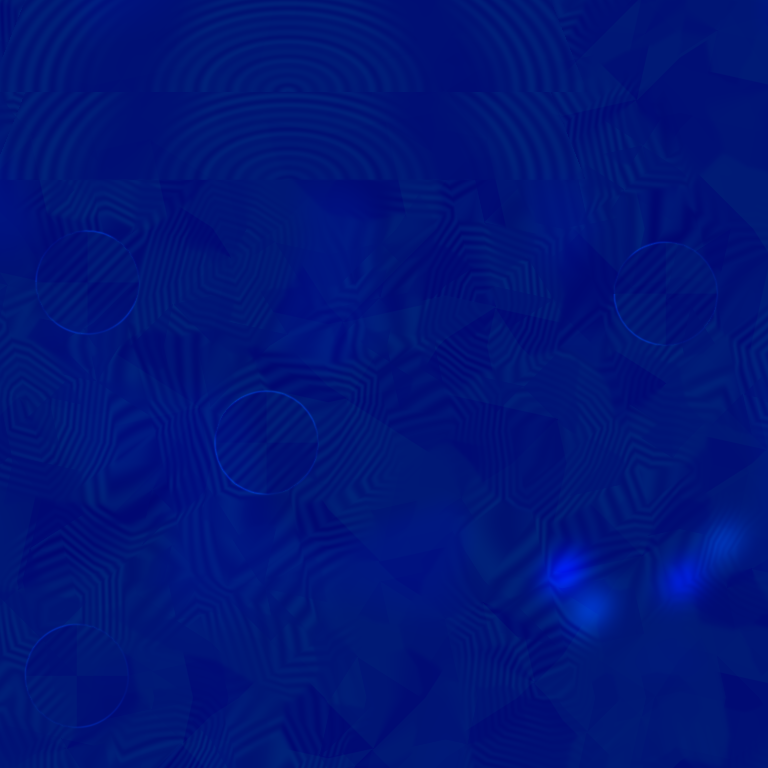
Reproduce this background procedurally as a Shadertoy shader.

```glsl
// Deep blue field of angular facets crossed by fine parallel contour lines.
// Soft octagonal Voronoi cells are cut into pinwheel wedges at two scales;
// creased contours, mirrored arcs, thin rings and blurred glows lie over them.

#define CELLS 5.2          // large Voronoi cells across the canvas
#define EDGE 60.0          // sharpness of the cell borders
#define LINES 80.0         // contour lines across the canvas
#define LINE_GAIN 0.021    // contour contrast
#define RINGS 4
#define RING_RADIUS 0.067
#define ARC_X 0.375        // mirror axis of the arcs
#define ARC_ROW 0.12       // height of one row of arcs
#define DARK vec3(0.0, 0.042, 0.455)
#define BASE vec3(0.0, 0.100, 0.463)
#define GLOW vec3(0.0, 0.085, 0.56)

const float TAU = 6.2831853;

float hash(vec2 p) {
    return fract(sin(dot(p, vec2(127.1, 311.7))) * 43758.5453);
}

float noise(vec2 p) {
    vec2 i = floor(p), f = fract(p);
    f = f * f * (3.0 - 2.0 * f);
    return mix(mix(hash(i), hash(i + vec2(1, 0)), f.x),
               mix(hash(i + vec2(0, 1)), hash(i + vec2(1, 1)), f.x), f.y);
}

float octagon(vec2 v) {
    v = abs(v);
    return max(max(v.x, v.y), (v.x + v.y) * 0.7071);
}

// Triangle wave of unit slope
float fold(float x, float period) {
    return abs(fract(x / period) - 0.5) * period;
}

// Lightness of one wedge: about a quarter of them are dark
float wedgeTone(float wedge, float seed) {
    float h = hash(vec2(mod(wedge, 8.0) + 3.0, seed * 61.0));
    return smoothstep(0.14, 0.40, h) * (0.72 + 0.42 * h);
}

// Eight wedges around a centre, with crisp or gradual borders
float pinwheel(vec2 v, float seed, float soft) {
    float a = (atan(v.y, v.x) / TAU + 0.5) * 8.0;
    float wedge = floor(a);
    float width = soft / max(length(v), soft);
    if (hash(vec2(wedge, seed * 17.0)) > 0.7) width = max(width, 0.7);
    return mix(wedgeTone(wedge, seed), wedgeTone(wedge + 1.0, seed),
               smoothstep(1.0 - width, 1.0, fract(a)));
}

// x: facet tone, y: continuous distance field for the contours
vec2 facets(vec2 p) {
    vec2 id = floor(p);
    float sum = 0.0, tone = 0.0;
    for (int j = -1; j <= 1; j++)
    for (int i = -1; i <= 1; i++) {
        vec2 cell = id + vec2(i, j);
        float seed = hash(cell + 4.7);
        vec2 v = p - cell - 0.15 - 0.7 * vec2(seed, hash(cell + 19.3));
        float w = exp(-EDGE * octagon(v));
        sum += w;
        tone += w * pinwheel(v, seed, 0.014);
    }
    return vec2(tone / sum, -log(sum) / EDGE);
}

void mainImage(out vec4 fragColor, in vec2 fragCoord) {
    vec2 uv = fragCoord / iResolution.xy;

    // Folded domain bends the facets; a finer layer splits them
    vec2 p = uv * CELLS;
    p += 0.35 * abs(fract(p.yx * 0.63 + vec2(0.2, 0.6)) - 0.5);
    vec2 cell = facets(p);
    float chip = facets(p * 1.7 + 23.0).x;
    float tone = mix(cell.x, chip, 0.32);

    // Creased contours turn corners along straight folds
    float field = 0.6 * cell.y / CELLS + 0.035 * noise(p * 1.1 + 8.0)
                + 0.55 * fold(uv.x + 0.25 * uv.y, 0.31)
                + 0.55 * fold(uv.y * 0.8 - uv.x * 0.6, 0.23);
    float strength = smoothstep(0.2, 0.65, noise(p * 1.4 + 31.0)) * (0.35 + 0.75 * chip);
    strength *= 1.0 - 0.8 * smoothstep(1.0, 1.15, uv.x + 0.45 - uv.y);

    // Two rows of mirrored arcs along the upper left
    vec2 q = vec2(abs(uv.x - ARC_X), mod(uv.y - 0.88, ARC_ROW));
    float arcs = smoothstep(0.764, 0.768, uv.y)
               * (1.0 - smoothstep(0.36, 0.42, q.x + 0.4 * q.y));
    float band = abs(fract((q.x + 0.5 * q.y) * 2.2) - 0.5) * 2.0;
    float arcTone = smoothstep(0.05, 0.4, band);
    tone = mix(tone, 0.2 + 0.8 * arcTone, arcs * 0.75);
    strength = mix(strength, arcTone, arcs);
    field = mix(field, length(q * vec2(0.6, 1.0)), step(0.5, arcs));

    // Rings with light and dark quadrants inside
    float rim = 0.0;
    for (int i = 0; i < RINGS; i++) {
        float k = float(i);
        vec2 center = vec2(fract(0.10 + 0.338 * k - 0.105 * sin(k * TAU / 3.0)),
                           0.12 + 0.53 * sin(0.61 * k));
        vec2 v = uv - center;
        float d = length(v) - RING_RADIUS;
        float inside = 1.0 - smoothstep(-0.001, 0.001, d);
        vec2 side = smoothstep(-0.001, 0.001, v) * 2.0 - 1.0;
        tone = mix(tone, 0.62 + 0.34 * side.x * side.y, inside * 0.75);
        field = mix(field, (v.x - v.y) * 0.7, step(d, 0.0));
        float arc = smoothstep(0.2, 0.8, noise(vec2(atan(v.y, v.x) * 1.5 + 9.0, k)));
        rim += (0.2 + 0.8 * arc) * exp(-d * d / 1.8e-6);
    }

    // Fine contour lines of uneven weight
    float phase = field * LINES;
    float wave = sin(phase * TAU) * (0.5 + hash(vec2(floor(phase), 5.0)));

    vec3 color = mix(DARK, BASE, tone);
    color = mix(color, GLOW, 0.45 * smoothstep(0.62, 0.95, noise(p * 1.3 + 53.0)));
    color += vec3(0.0, 1.0, 0.5) * wave * strength * LINE_GAIN;
    color += vec3(0.0, 0.12, 0.30) * rim * 0.65;

    // Two pairs of blurred glows
    for (int i = 0; i < 4; i++) {
        float pair = floor(float(i) * 0.5);
        float side = mod(float(i), 2.0) * 2.0 - 1.0;
        vec2 center = vec2(0.752, 0.230) + pair * vec2(0.163, 0.039)
                    + side * mix(vec2(0.017, -0.024), vec2(0.026, 0.024), pair);
        vec2 v = uv - center;
        v = vec2(v.x + v.y, v.y - v.x) * vec2(21.0, 27.0);
        float light = exp(-dot(v, v)) * (0.95 + 0.05 * wave);
        vec3 tint = side < 0.0 ? vec3(0.0, 0.03, 0.50) : vec3(0.0, 0.13, 0.32);
        color += tint * light * (1.0 - 0.25 * pair);
    }

    fragColor = vec4(clamp(color, 0.0, 1.0), 1.0);
}
```
